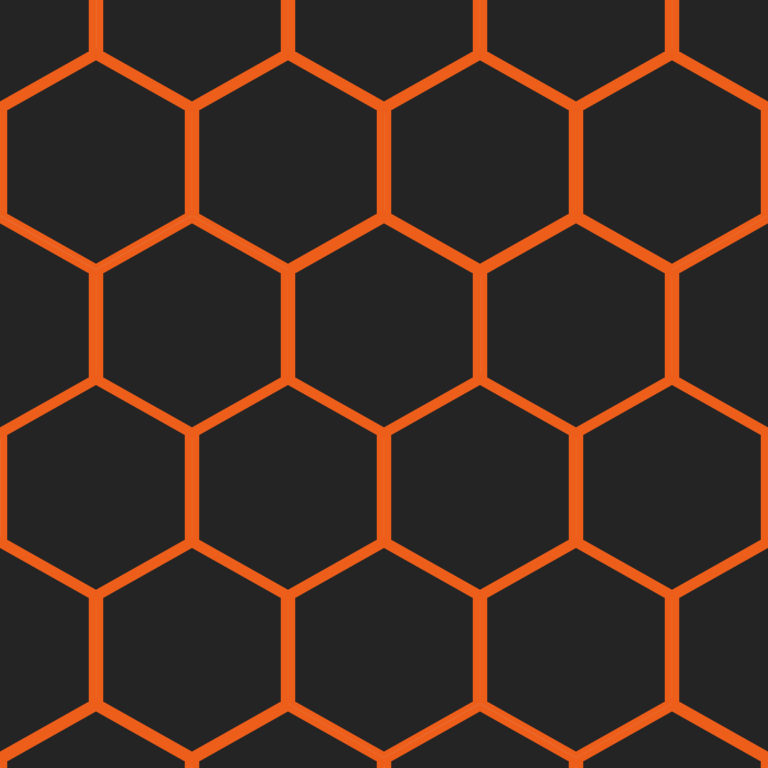
A three.js fragment shader for this pattern:

```glsl
varying vec2 vUv;

const vec3 GROUND = vec3(0.14, 0.14, 0.14);
const vec3 LINE = vec3(0.935, 0.37, 0.105);
const vec3 SEAM = vec3(0.86, 0.50, 0.33);

const float CELL_WIDTH = 0.25;
const float ROW_PITCH = 0.2118;
const float FIRST_ROW = 0.0475;
const float ZIGZAG_HEIGHT = 0.0352;
const float UPRIGHT_HALF = 0.0094;
const float SLANT_HALF = 0.0072;
const float SOFTNESS = 0.0011;

// Antialiased stroke around a signed distance
float stroke(float distance, float halfWidth) {
  return 1.0 - smoothstep(halfWidth - SOFTNESS, halfWidth + SOFTNESS, abs(distance));
}

// Signed horizontal distance to the nearest column of a repeating set
float columnOffset(float x, float shift) {
  return (fract(x / CELL_WIDTH + shift) - 0.5) * CELL_WIDTH;
}

// Zigzag height, peaking where the column offset is zero
float zigzag(float offset) {
  return ZIGZAG_HEIGHT * (1.0 - 4.0 * abs(offset) / CELL_WIDTH);
}

// Layered sines giving each upright its own value from -1 to 1
float edgeVariation(float column, float row) {
  return 0.6 * sin(column * 2.1 + row * 1.3) + 0.4 * sin(column * 4.7 - row * 2.9);
}

void main() {
  // Nearest zigzag row; alternate rows shift by half a cell
  float row = floor((vUv.y - FIRST_ROW) / ROW_PITCH + 0.5);
  float shift = 0.5 * mod(row, 2.0);
  float peakOffset = columnOffset(vUv.x, shift);
  float rise = vUv.y - FIRST_ROW - row * ROW_PITCH - zigzag(peakOffset);

  // Slanted edges, slightly heavier in some rows
  float slope = 4.0 * ZIGZAG_HEIGHT / CELL_WIDTH;
  float slantDistance = rise / sqrt(1.0 + slope * slope);
  float swell = cos(1.9 * row);
  float slant = stroke(slantDistance, SLANT_HALF + 0.0007 * swell);

  // Uprights climb from peaks and hang from valleys
  float above = step(0.0, rise);
  float uprightDistance = mix(columnOffset(vUv.x, shift + 0.5), peakOffset, above);
  float upright = stroke(uprightDistance, UPRIGHT_HALF);

  // Hairline seams where neighbouring cells meet
  float column = floor((vUv.x - uprightDistance) * 8.0 + 0.5);
  float variation = edgeVariation(column, row + above);
  float uprightSeam = stroke(uprightDistance - 0.0012 * variation, 0.0005)
    * (0.25 + 0.15 * variation) * (1.0 - slant);
  float segment = floor(vUv.x / (0.5 * CELL_WIDTH));
  float seamPhase = cos(0.7854 * (segment - 0.5) + 1.0472 * (row - 3.0));
  float slantSeam = stroke(slantDistance - 0.001, 0.0005)
    * step(0.5, swell) * smoothstep(0.0, 0.6, seamPhase) * 0.5;

  vec3 color = mix(GROUND, LINE, max(slant, upright));
  color = mix(color, SEAM, max(uprightSeam, slantSeam));
  gl_FragColor = vec4(color, 1.0);
}
```
